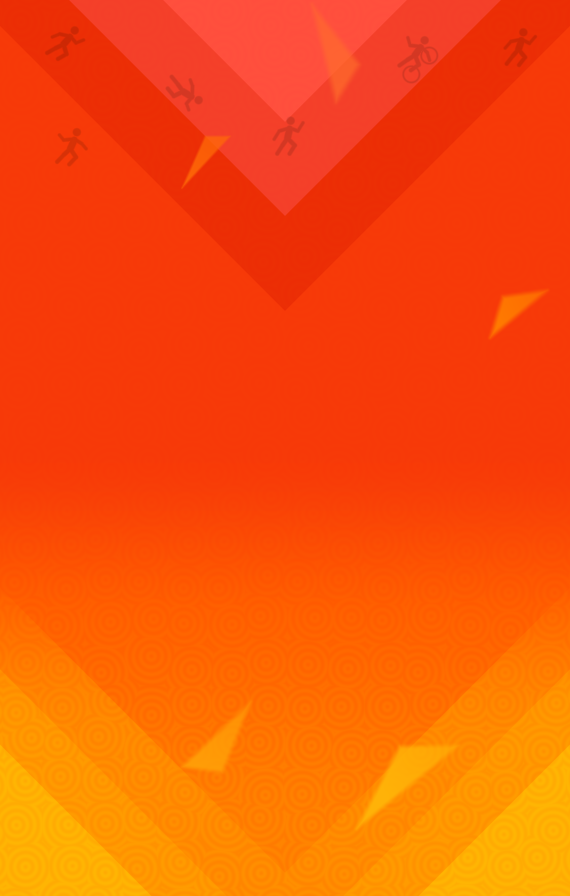
Reproduce this background procedurally as a WebGL 2 fragment shader.

```glsl
#version 300 es
precision highp float;
uniform vec2 u_resolution;
out vec4 outColor;

float segment(vec2 p, vec2 a, vec2 b) {
  vec2 d = b - a;
  return length(p - a - d * clamp(dot(p - a, d) / dot(d, d), 0.0, 1.0));
}

float cross2(vec2 a, vec2 b) { return a.x * b.y - a.y * b.x; }

float triangle(vec2 p, vec2 a, vec2 b, vec2 c) {
  float edge = min(segment(p, a, b), min(segment(p, b, c), segment(p, c, a)));
  float turn = sign(cross2(b - a, c - a));
  float inside = min(cross2(b - a, p - a) * turn,
                 min(cross2(c - b, p - b) * turn, cross2(a - c, p - c) * turn));
  return inside > 0.0 ? -edge : edge;
}

vec2 hash2(vec2 cell) {
  return fract(sin(vec2(dot(cell, vec2(127.1, 311.7)), dot(cell, vec2(269.5, 183.3)))) * 43758.5);
}

// Concentric rings around the nearest cell point
float cellRings(vec2 p) {
  vec2 cell = floor(p);
  float nearest = 9.0;
  for (int j = -1; j <= 1; j++)
    for (int i = -1; i <= 1; i++) {
      vec2 id = cell + vec2(i, j);
      nearest = min(nearest, length(p - id - 0.25 - 0.5 * hash2(id)));
    }
  return 0.5 + 0.5 * cos(nearest * 35.0);
}

// Small athletic pictogram: head, torso, bent limbs
float figure(vec2 p, float angle, float reach) {
  float s = sin(angle), c = cos(angle);
  p = mat2(c, -s, s, c) * p;
  float body = segment(p, vec2(0.05, -0.35), vec2(-0.05, 0.1)) - 0.17;
  body = min(body, length(p - vec2(0.1, -0.75)) - 0.2);
  for (float side = -1.0; side <= 1.0; side += 2.0) {
    vec2 elbow = vec2(side * 0.45, -0.25);
    vec2 knee = vec2(side * 0.3, 0.45);
    body = min(body, segment(p, vec2(0.05, -0.4), elbow) - 0.09);
    body = min(body, segment(p, elbow, vec2(side * 0.7, -0.25 - reach * side)) - 0.08);
    body = min(body, segment(p, vec2(-0.05, 0.1), knee) - 0.11);
    body = min(body, segment(p, knee, vec2(side * 0.3 - 0.25, 0.85)) - 0.1);
  }
  return body;
}

// Soft translucent shard, fading from its tip towards its far side
vec3 shard(vec3 base, vec2 p, vec2 tip, vec2 b, vec2 c, vec3 tint, float blur, vec2 fade) {
  vec2 axis = 0.5 * (b + c) - tip;
  float along = clamp(dot(p - tip, axis) / dot(axis, axis), 0.0, 1.0);
  float cover = 1.0 - smoothstep(-blur, blur, triangle(p, tip, b, c));
  return mix(base, tint, cover * mix(fade.x, fade.y, along));
}

void main() {
  // Height is one, x is centred, y runs down from the top
  float px = 1.0 / u_resolution.y;
  vec2 p = vec2(gl_FragCoord.x - 0.5 * u_resolution.x, u_resolution.y - gl_FragCoord.y) * px;
  float chevron = p.y + abs(p.x);

  // Vertical gradient
  vec3 color = mix(vec3(0.97, 0.225, 0.03), vec3(1.0, 0.36, 0.0), smoothstep(0.5, 0.7, p.y));
  color = mix(color, vec3(1.0, 0.5, 0.0), smoothstep(0.62, 0.95, p.y));

  // Upper chevrons
  color = mix(vec3(0.925, 0.18, 0.02), color, smoothstep(-px, px, chevron - 0.347));
  color = mix(vec3(0.955, 0.25, 0.16), color, smoothstep(-px, px, chevron - 0.241));
  color = mix(vec3(1.0, 0.31, 0.24), color, smoothstep(-px, px, chevron - 0.136));

  // Lower chevrons
  float rise = smoothstep(0.62, 0.85, p.y);
  color = mix(color, vec3(1.0, 0.54, 0.0), rise * smoothstep(-px, px, chevron - 0.974));
  color = mix(color, vec3(1.0, 0.59, 0.0), rise * smoothstep(-px, px, chevron - 1.065));
  color = mix(color, vec3(1.0, 0.69, 0.01), rise * smoothstep(-px, px, chevron - 1.149));

  // Ring pattern
  float ringDepth = mix(0.006, 0.04, smoothstep(0.52, 0.85, p.y));
  color.g -= ringDepth * (cellRings(p / 0.045) - 0.5);

  // Pictograms: place, tilt, arm reach
  vec4 poses[6] = vec4[6](
    vec4(-0.245, 0.048, 0.5, 0.3), vec4(-0.112, 0.104, 1.9, 0.2), vec4(0.004, 0.152, 0.0, 0.4),
    vec4(0.147, 0.060, 0.4, -0.3), vec4(0.262, 0.053, 0.1, 0.35), vec4(-0.238, 0.164, 0.2, -0.2));
  float ink = 9.0;
  for (int i = 0; i < 6; i++)
    ink = min(ink, figure((p - poses[i].xy) / 0.023, poses[i].z, poses[i].w) * 0.023);
  for (float i = 0.0; i < 2.0; i++) {
    vec2 wheel = vec2(0.141, 0.083) + i * vec2(0.020, -0.021);
    ink = min(ink, abs(length(p - wheel) - 0.009) - 0.001);
  }
  color *= 1.0 - 0.13 * (1.0 - smoothstep(-px, px, ink));

  // Flying shards
  color = shard(color, p, vec2(0.030, 0.005), vec2(0.083, 0.072), vec2(0.057, 0.114),
                vec3(1.0, 0.43, 0.17), 0.005, vec2(0.55, 0.7));
  color = shard(color, p, vec2(-0.115, 0.210), vec2(-0.089, 0.152), vec2(-0.061, 0.152),
                vec3(1.0, 0.42, 0.03), 0.002, vec2(0.9, 0.7));
  color = shard(color, p, vec2(0.293, 0.324), vec2(0.243, 0.331), vec2(0.229, 0.377),
                vec3(1.0, 0.49, 0.0), 0.004, vec2(0.7, 0.95));
  color = shard(color, p, vec2(-0.038, 0.783), vec2(-0.115, 0.856), vec2(-0.070, 0.862),
                vec3(1.0, 0.63, 0.03), 0.004, vec2(0.6, 0.9));
  color = shard(color, p, vec2(0.194, 0.832), vec2(0.128, 0.833), vec2(0.080, 0.925),
                vec3(1.0, 0.70, 0.03), 0.004, vec2(0.6, 1.0));

  outColor = vec4(color, 1.0);
}
```
